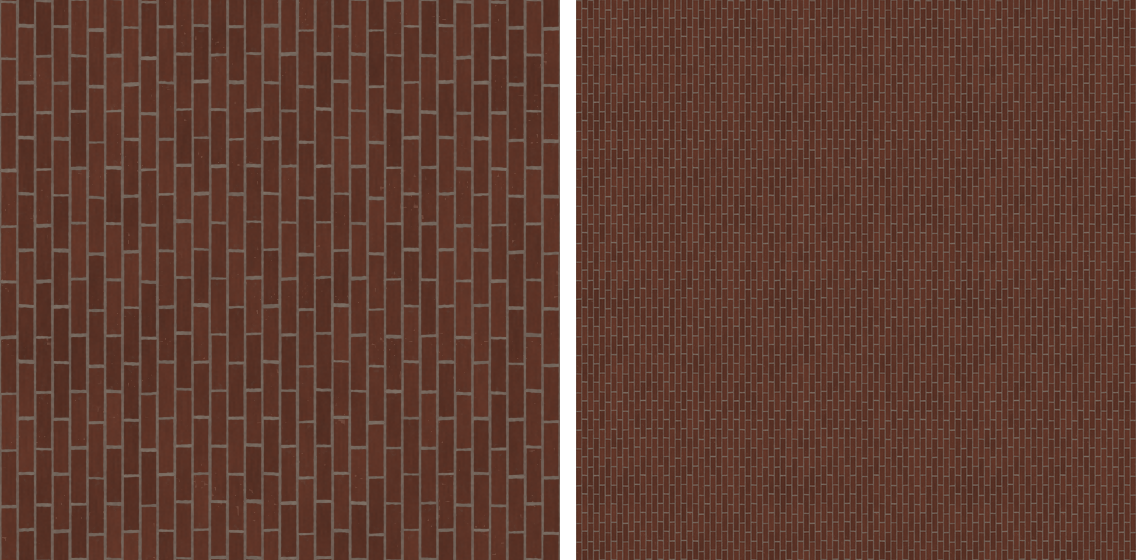
Left, the tile; right, the same tile 3 across and 3 down.
A WebGL 2 fragment shader for this texture:

```glsl
#version 300 es
precision highp float;
// Upright running-bond brick wall: slim red-brown bricks with grey mortar, tiling on all sides.

#define COLUMNS 32.0
#define ROWS 10.0
#define SIDE_JOINT 0.0023     // half width of the vertical joints
#define END_JOINT 0.0027      // half width of the horizontal joints
#define CORNER 0.0014         // rounding of the brick corners
#define SOFTNESS 0.0011       // blur of the brick edges
#define STAGGER_JITTER 0.09   // uneven shift from column to column
#define ROUGHNESS 0.0011      // raggedness of the brick edges
#define TONE_SPREAD 0.12      // brightness difference between bricks

uniform vec2 u_resolution;
out vec4 outColor;

const vec3 BRICK = vec3(0.367, 0.182, 0.128);
const vec3 BRICK_RIM = vec3(0.345, 0.205, 0.160);
const vec3 MORTAR_DARK = vec3(0.425, 0.350, 0.315);
const vec3 MORTAR_LIGHT = vec3(0.460, 0.410, 0.370);
const vec3 FLECK = vec3(0.52, 0.37, 0.31);

float hash(vec2 p) {
    vec3 q = fract(p.xyx * vec3(0.1031, 0.1030, 0.0973));
    q += dot(q, q.yzx + 33.33);
    return fract((q.x + q.y) * q.z);
}

// Value noise over the unit square, wrapping after "cells" lattice steps.
float noise(vec2 uv, vec2 cells, float seed) {
    vec2 p = uv * cells;
    vec2 i = floor(p);
    vec2 f = p - i;
    f = f * f * (3.0 - 2.0 * f);
    vec2 a = mod(i, cells) + seed;
    vec2 b = mod(i + 1.0, cells) + seed;
    return mix(mix(hash(a), hash(vec2(b.x, a.y)), f.x),
               mix(hash(vec2(a.x, b.y)), hash(b), f.x), f.y);
}

void main() {
    vec2 uv = gl_FragCoord.xy / u_resolution;
    float pixel = 1.0 / min(u_resolution.x, u_resolution.y);

    // Column, with every second one shifted by half a brick
    float column = mod(floor(uv.x * COLUMNS), COLUMNS);
    float across = fract(uv.x * COLUMNS) - 0.5;
    float shift = 0.5 * mod(column, 2.0) + (hash(vec2(column, 71.0)) - 0.5) * STAGGER_JITTER;
    float along = uv.y * ROWS + shift;

    // Nearest end joint: its own offset, slight tilt and thickness
    float nearest = floor(along + 0.5);
    vec2 jointId = vec2(column, mod(nearest, ROWS));
    float offset = (hash(jointId + 13.0) - 0.5) * 0.025;
    float tilt = (hash(jointId + 29.0) - 0.5) * 0.028 * across;
    float fromJoint = along - nearest - offset - tilt;
    float thickness = END_JOINT * mix(0.7, 1.3, hash(jointId + 47.0));

    // Brick on this side of the joint
    float row = nearest - (fromJoint < 0.0 ? 1.0 : 0.0);
    vec2 brickId = vec2(column, mod(row, ROWS));
    float sway = (hash(brickId + 83.0) - 0.5) * 0.03;
    float sideWidth = SIDE_JOINT * mix(0.85, 1.15, hash(brickId + 101.0));

    // Rounded, ragged distance into the brick
    float ragged = noise(uv, vec2(160.0), 7.0) + 0.5 * noise(uv, vec2(320.0), 19.0) - 0.75;
    vec2 inset = vec2((0.5 - abs(across + sway)) / COLUMNS - sideWidth,
                      abs(fromJoint) / ROWS - thickness);
    float depth = CORNER - length(max(CORNER - inset, 0.0));
    depth = min(depth, min(inset.x, inset.y));
    depth += ragged * ROUGHNESS * (inset.y < inset.x ? 1.0 : 0.5);
    float edge = max(SOFTNESS, 0.75 * pixel);
    float brickMask = smoothstep(-edge, edge, depth);

    // Brick face: fired tone, lengthwise streaks, grain and a dusty rim
    float grain = noise(uv, vec2(256.0), 37.0) - 0.5;
    float streak = noise(uv, vec2(256.0, 40.0), 53.0) - 0.5;
    float cloud = noise(uv, vec2(24.0, 16.0), 61.0) - 0.5;
    float tone = 1.0 + (hash(brickId + 5.0) - 0.5) * TONE_SPREAD
               + 0.07 * streak + 0.05 * grain + 0.06 * cloud;
    vec3 face = mix(BRICK_RIM, BRICK, smoothstep(0.0, 0.0032, depth)) * tone;

    // Rare pale chips and mortar smears
    float chip = smoothstep(0.86, 0.97, noise(uv, vec2(200.0), 17.0))
               * smoothstep(0.62, 0.82, noise(uv, vec2(28.0), 23.0));
    face = mix(face, FLECK, 0.5 * chip);

    // Mortar: lighter patches, mostly in the end joints
    float patches = noise(uv, vec2(96.0, 64.0), 43.0);
    float endJoint = smoothstep(0.0, 0.002, inset.x - inset.y);
    vec3 mortar = mix(MORTAR_DARK, MORTAR_LIGHT, clamp(0.25 + 0.6 * patches + 0.3 * endJoint, 0.0, 1.0));
    mortar *= 1.0 + 0.10 * grain + 0.08 * endJoint * (hash(jointId + 3.0) - 0.3);

    outColor = vec4(mix(mortar, face, brickMask), 1.0);
}
```
